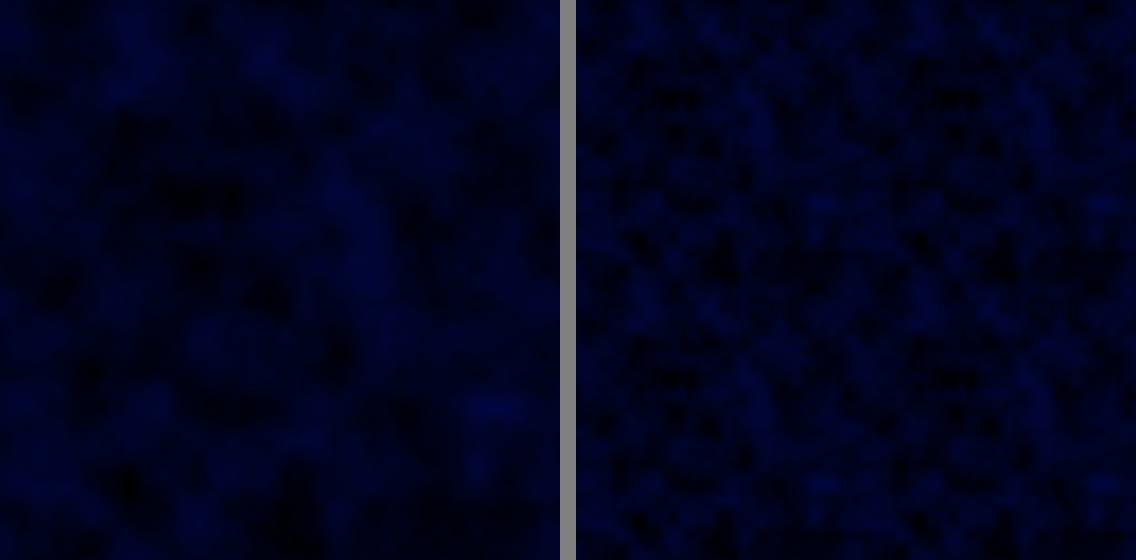
Left: one tile. Right: repeated 2 by 2.
This texture is drawn by a Shadertoy shader. Its source:

```glsl
#define BASE_CELLS 8.0
#define OCTAVES 4
#define MEAN_BLUE 0.127
#define CONTRAST 0.315
#define GREEN_RATIO 0.1

// Integer hash of a lattice point, from 0 to 1
float hash(uvec3 q) {
    q = q * 1664525u + 1013904223u;
    q.x += q.y * q.z; q.y += q.z * q.x; q.z += q.x * q.y;
    q ^= q >> 16u;
    q.x += q.y * q.z; q.y += q.z * q.x; q.z += q.x * q.y;
    return float(q.x >> 8u) / 16777216.0;
}

float latticeValue(vec2 cell, float period, int layer) {
    return hash(uvec3(uvec2(mod(cell, period)), uint(layer)));
}

// Value noise that wraps after a whole number of cells
float tiledNoise(vec2 p, float period, int layer) {
    vec2 cell = floor(p);
    vec2 f = fract(p);
    vec2 blend = f * f * (3.0 - 2.0 * f);
    float bottom = mix(latticeValue(cell, period, layer),
                       latticeValue(cell + vec2(1, 0), period, layer), blend.x);
    float top = mix(latticeValue(cell + vec2(0, 1), period, layer),
                    latticeValue(cell + vec2(1, 1), period, layer), blend.x);
    return mix(bottom, top, blend.y);
}

// Two equally strong broad layers, then finer layers that fade
float clouds(vec2 uv) {
    float sum = 0.0;
    float total = 0.0;
    float cells = BASE_CELLS;
    for (int layer = 0; layer < OCTAVES; layer++) {
        float weight = min(1.0, exp2(1.0 - float(layer)));
        vec2 shift = vec2(0.37, 0.61) * float(layer);
        sum += weight * tiledNoise(uv * cells + shift, cells, layer + 1);
        total += weight;
        cells *= 2.0;
    }
    return sum / total;
}

void mainImage(out vec4 fragColor, in vec2 fragCoord) {
    vec2 uv = fragCoord / iResolution.xy;
    float blue = max(MEAN_BLUE + CONTRAST * (clouds(uv) - 0.5), 0.01);
    fragColor = vec4(0.0, GREEN_RATIO * blue, blue, 1.0);
}
```
